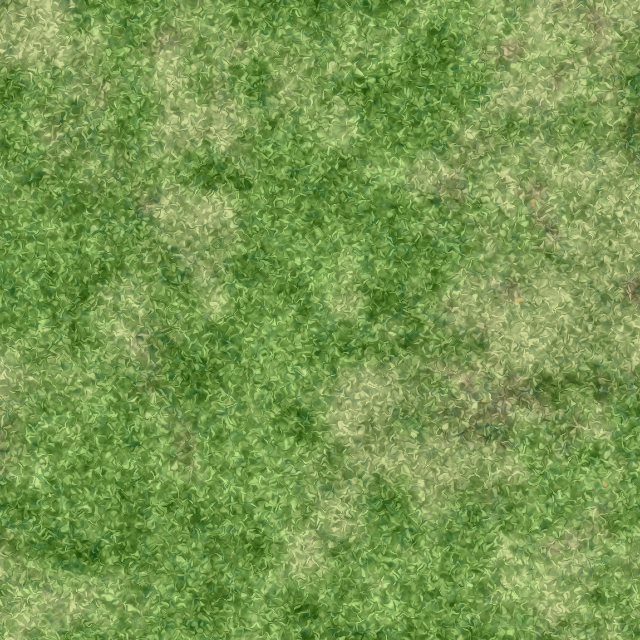
Reproduce this texture procedurally as a Shadertoy shader.

```glsl
float hash(vec2 p) {
    return fract(sin(dot(p, vec2(127.1, 311.7))) * 43758.5453);
}

float noise(vec2 p) {
    vec2 i = floor(p), f = fract(p);
    f = f * f * (3.0 - 2.0 * f);
    return mix(mix(hash(i), hash(i + vec2(1, 0)), f.x),
               mix(hash(i + vec2(0, 1)), hash(i + vec2(1, 1)), f.x), f.y);
}

float fbm(vec2 p) {
    float sum = 0.0, weight = 0.5;
    for (int i = 0; i < 4; i++) {
        sum += weight * noise(p);
        p = mat2(1.6, 1.2, -1.2, 1.6) * p + 7.3;
        weight *= 0.5;
    }
    return sum / 0.9375;
}

// Paints one layer of frayed, tapering blades; grass holds tone and dryness
vec2 paintBlades(vec2 grass, vec2 p, float layer) {
    vec2 cell = floor(p);
    for (int y = -1; y <= 1; y++)
    for (int x = -1; x <= 1; x++) {
        vec2 id = cell + vec2(x, y);
        vec2 seed = id + layer * 17.3;
        vec2 root = id + vec2(hash(seed), hash(seed + 41.7));
        float angle = 6.2832 * hash(seed + 83.1);
        float c = cos(angle), s = sin(angle);
        vec2 q = mat2(c, -s, s, c) * (p - root);
        q.y += (hash(seed + 11.9) - 0.5) * q.x * q.x;

        // Width shrinks towards the tips
        float along = q.x / mix(0.5, 0.95, hash(seed + 29.3));
        float width = mix(0.18, 0.4, hash(seed + 97.0));
        float d = length(vec2(along, q.y / width));
        vec2 blade = vec2(0.08 + hash(seed + 57.7), hash(seed + 71.3));

        // Soft shadow on one side, then the blade itself
        float shadow = length(vec2(along, (q.y + c * 0.12) / (width + 0.1)));
        grass.x *= 1.0 - 0.3 * smoothstep(1.0, 0.4, shadow);
        grass = mix(grass, blade, 0.85 * smoothstep(1.0, 0.35, d));
    }
    return grass;
}

void mainImage(out vec4 fragColor, in vec2 fragCoord) {
    vec2 p = fragCoord / iResolution.y;

    // Broad patches of lush, dry and worn turf
    float patches = fbm(mat2(0.9, 0.4, -0.4, 0.9) * p * vec2(4.5, 3.5) + 3.1);
    float clumps = fbm(p * 15.0 + 20.0);
    float tufts = noise(p * 42.0 + 33.0);
    float dryPatch = smoothstep(0.34, 0.66, patches * 0.65 + clumps * 0.35);
    float worn = smoothstep(0.6, 0.8, fbm(p * 13.0 + 51.0)) * dryPatch;

    // Ragged edges from a fine warp
    vec2 warp = vec2(noise(p * 130.0), noise(p * 130.0 + 61.0)) - 0.5;
    vec2 ragged = p + warp * 0.009;

    // Overlapping blades, each layer turned, scaled and shifted
    vec2 grass = vec2(0.35, 0.5);
    for (int i = 0; i < 5; i++) {
        float layer = float(i);
        float c = cos(layer * 1.1), s = sin(layer * 1.1);
        vec2 turned = mat2(c, s, -s, c) * ragged * (72.0 + layer * 7.0);
        grass = paintBlades(grass, turned + layer * 5.7, layer);
    }

    // Shade by clump, tuft and fine grain
    float tone = 0.6 + (grass.x - 0.5) * 1.05;
    tone += (clumps - 0.48) * 0.75 + (tufts - 0.5) * 0.22;
    tone += (noise(p * 105.0 + 14.0) - 0.5) * 0.4 + (noise(p * 200.0) - 0.5) * 0.24;
    tone += (dryPatch - 0.45) * 0.2 - worn * 0.3;
    tone = clamp(tone, -0.3, 1.25);
    float dryness = clamp(dryPatch * 1.1 + (grass.y - 0.5) * 0.7, 0.0, 1.0);

    vec3 lush = mix(vec3(0.25, 0.41, 0.11), vec3(0.64, 0.80, 0.45), tone);
    vec3 dry = mix(vec3(0.31, 0.41, 0.18), vec3(0.71, 0.76, 0.51), tone);
    vec3 color = mix(lush, dry, dryness);

    // Cool shadows here and there, brownish worn spots
    float cool = smoothstep(0.5, 0.85, noise(p * 75.0 + 9.0)) * (1.0 - tone);
    color += vec3(-0.03, 0.0, 0.05) * cool;
    color += vec3(0.06, -0.03, 0.05) * worn;

    // Rare fallen leaves
    vec2 leafCell = floor(p * 14.0);
    vec2 leafPos = 0.2 + 0.6 * vec2(hash(leafCell + 5.0), hash(leafCell + 8.0));
    float leaf = smoothstep(0.08, 0.03, length(fract(ragged * 14.0) - leafPos));
    leaf *= step(0.97, hash(leafCell + 2.0));
    color = mix(color, vec3(0.84, 0.74, 0.45), 0.8 * leaf);

    fragColor = vec4(clamp(color, 0.0, 1.0), 1.0);
}
```
